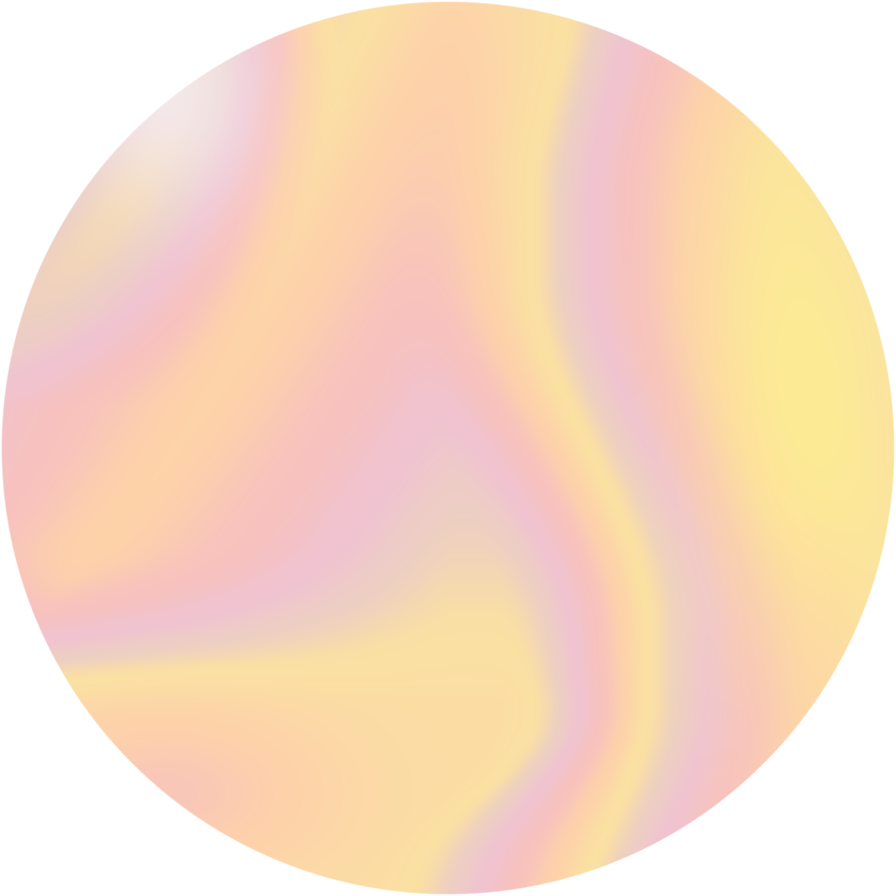
This background is drawn by a WebGL 1 fragment shader. Its source:

```glsl
precision highp float;
uniform vec2 u_resolution;

#define DISC_RADIUS 0.498
#define HALF_PI 1.5708
#define YELLOW vec3(0.982, 0.878, 0.635)
#define PEACH vec3(0.993, 0.822, 0.665)
#define PINK vec3(0.970, 0.758, 0.745)
#define MAUVE vec3(0.940, 0.765, 0.815)
#define BEIGE vec3(0.928, 0.810, 0.765)
#define LEMON vec3(0.990, 0.930, 0.570)
#define PEARL vec3(0.955, 0.920, 0.950)

// Ramp that starts gently at zero
float softRamp(float v, float softness) {
  v = max(v, 0.0);
  return v * v / (v + softness);
}

// Ramp that eases into a plateau of one
float easeOut(float v) {
  return sin(HALF_PI * clamp(v, 0.0, 1.0));
}

float glow(vec2 p, vec2 center, vec2 radius) {
  vec2 q = (p - center) / radius;
  return exp(-dot(q, q));
}

// Cyclic pastel sheen
vec3 sheen(float phase) {
  float t = fract(phase);
  vec3 color = mix(YELLOW, PEACH, smoothstep(0.0, 0.25, t));
  color = mix(color, PINK, smoothstep(0.22, 0.5, t));
  color = mix(color, MAUVE, smoothstep(0.48, 0.7, t));
  color = mix(color, BEIGE, smoothstep(0.68, 0.85, t));
  return mix(color, YELLOW, smoothstep(0.82, 1.0, t));
}

// Horizontal place of the winding ribbon
float ribbonCenter(float y) {
  return 0.592 + 0.130 * smoothstep(0.30, 0.703, y)
    + 0.046 * (1.0 - smoothstep(-0.026, 0.221, y))
    - 0.078 * smoothstep(0.781, 1.042, y);
}

// Height field whose level lines carry the colors; y runs downward
float flowPhase(vec2 p) {
  float side = p.x - ribbonCenter(p.y);
  float rightFall = 1.05 * easeOut(side / 0.358);

  // Central ridge, rising toward the bottom
  float crest = min(1.18 + 1.137 * p.y, 2.07);
  float width = 0.169 + 0.091 * smoothstep(0.807, 0.964, p.y);
  float ridge = (crest - 1.0) * easeOut(-side / width);

  // Valley on the left
  float valley = (2.61 - 1.31 * p.y) * softRamp(0.508 - p.x, 0.033);
  valley *= 1.0 - smoothstep(0.60, 0.81, p.y);

  // Upper left slope
  float edge = 0.384 - 0.717 * p.y * p.y;
  float steepness = mix(12.3, 4.4, clamp((p.y - 0.065) / 0.39, 0.0, 1.0));
  float rise = softRamp(edge - p.x, 0.02) * steepness / (1.3 * HALF_PI);
  float corner = 1.3 * easeOut(rise);

  // Lower left mound
  float mound = 0.33 * glow(p, vec2(0.182, 0.885), vec2(0.17, 0.095));
  return 1.0 - rightFall + ridge - valley + corner + mound;
}

void main() {
  vec2 uv = gl_FragCoord.xy / u_resolution;
  vec2 p = vec2(uv.x, 1.0 - uv.y);
  vec3 color = sheen(flowPhase(p));

  // Bright accents
  color = mix(color, LEMON, 0.85 * glow(p, vec2(0.90, 0.44), vec2(0.11, 0.28)));
  color = mix(color, PEARL, 0.85 * glow(p, vec2(0.185, 0.105), vec2(0.10, 0.12)));

  // Disc on white
  float pixel = 1.0 / min(u_resolution.x, u_resolution.y);
  float radius = length(uv - 0.5);
  float disc = 1.0 - smoothstep(DISC_RADIUS - pixel, DISC_RADIUS + pixel, radius);
  gl_FragColor = vec4(mix(vec3(1.0), color, disc), 1.0);
}
```
